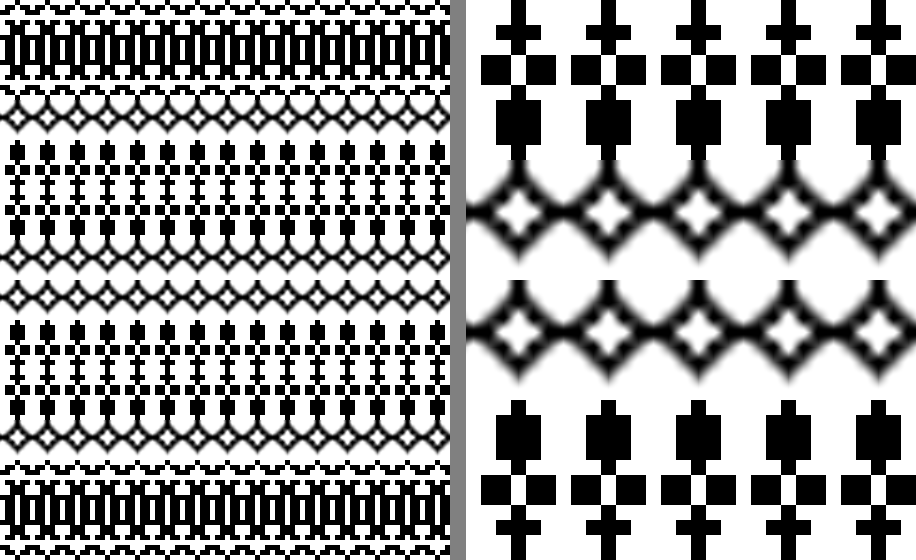
Left, the full canvas; right, a detail of the centre.
Reproduce this pattern procedurally as a WebGL 2 fragment shader.

```glsl
#version 300 es
precision highp float;
// Black and white woven border: stacked strips of stepped motifs on a 90 x 112 grid.
// Each motif is six cells wide and mirrored about its axis; crisp strips are sums of
// boxes, while the soft diamond strips interpolate between stepped cell values.

uniform vec2 u_resolution;
out vec4 outColor;

const vec2 GRID = vec2(90.0, 112.0);   // cells across and down
const float MOTIF = 6.0;               // cells per repeat
const float TALL = 20.0;               // height of a crisp strip
const float SOFT = 8.0;                // height of a diamond strip with its gap
const float GROUP = TALL + 2.0 * SOFT; // diamonds, columns, diamonds
const vec3 INK = vec3(0.0);
const vec3 PAPER = vec3(1.0);

// Filtered coverage of the cells from column a to b and from row top to bottom
float box(vec2 p, float a, float b, float top, float bottom, vec2 px) {
  vec2 lo = vec2(a - 0.5, top);
  vec2 hi = vec2(b + 0.5, bottom);
  vec2 c = clamp((p - lo) / px + 0.5, 0.0, 1.0) * clamp((hi - p) / px + 0.5, 0.0, 1.0);
  return c.x * c.y;
}

// Chevron edging around a row of upright bars; p.y is the distance from the strip edge
float barStrip(vec2 p, vec2 px) {
  float ink = box(p, -1.0, 0.0, -1.0, 1.0, px); // chevron
  ink += box(p, 1.0, 2.0, 1.0, 2.0, px);
  ink += box(p, 2.0, 4.0, 2.0, 3.0, px);
  ink += box(p, 1.0, 2.0, 4.0, 5.0, px);        // footed blocks
  ink += box(p, -1.0, 1.0, 5.0, 7.0, px);
  ink += box(p, 1.0, 4.0, 7.0, 8.0, px);        // rail and bars
  ink += box(p, 1.0, 2.0, 8.0, 11.0, px);
  return min(ink, 1.0);
}

// Column of a large block, a pair of squares and a crossed stem
float columnStrip(vec2 p, vec2 px) {
  float ink = box(p, -1.0, 0.0, -1.0, 5.0, px); // stem through the block
  ink += box(p, -1.0, 1.0, 1.0, 4.0, px);       // block
  ink += box(p, 1.0, 2.0, 5.0, 7.0, px);        // paired squares
  ink += box(p, -1.0, 0.0, 7.0, 11.0, px);      // inner stem
  ink += box(p, -1.0, 1.0, 8.0, 9.0, px);       // crossbar
  return min(ink, 1.0);
}

// Ink of one cell in a hollow diamond: dark ring, grey outer steps, dark tips
float diamondCell(vec2 c) {
  float ring = abs(c.x) + abs(c.y);
  if (ring == 2.0) return 1.0;
  if (ring != 3.0) return 0.0;
  bool tip = c.y == 0.0 || c.y == -3.0;
  return tip ? 1.0 : 0.55;
}

// Diamond blurred between cell centres and cut straight along its top
float diamondStrip(vec2 p) {
  vec2 q = vec2(p.x, max(p.y - 3.5, -3.0));
  vec2 c = floor(q);
  vec2 f = q - c;
  float upper = mix(diamondCell(c), diamondCell(c + vec2(1.0, 0.0)), f.x);
  float lower = mix(diamondCell(c + vec2(0.0, 1.0)), diamondCell(c + vec2(1.0)), f.x);
  return smoothstep(0.08, 0.92, mix(upper, lower, f.y));
}

// Mirror a tall strip about its middle row
vec2 mirrorRows(float column, float row) {
  return vec2(column, min(row, TALL - row));
}

void main() {
  vec2 uv = gl_FragCoord.xy / u_resolution;
  vec2 px = GRID / u_resolution;
  vec2 cell = vec2(uv.x, 1.0 - uv.y) * GRID;

  // Distance in cells from the nearest motif axis
  float column = abs(mod(cell.x - 0.5, MOTIF) - 0.5 * MOTIF);

  // Choose the strip from top to bottom
  float ink;
  float middle = cell.y - TALL;
  if (middle < 0.0 || middle >= 2.0 * GROUP) {
    float row = mod(cell.y, TALL + 2.0 * GROUP);
    ink = barStrip(mirrorRows(column, row), px);
  } else {
    float row = mod(middle, GROUP);
    if (row < SOFT) {
      ink = diamondStrip(vec2(column, row));
    } else if (row < SOFT + TALL) {
      ink = columnStrip(mirrorRows(column, row - SOFT), px);
    } else {
      ink = diamondStrip(vec2(column, row - SOFT - TALL));
    }
  }
  outColor = vec4(mix(PAPER, INK, ink), 1.0);
}
```
